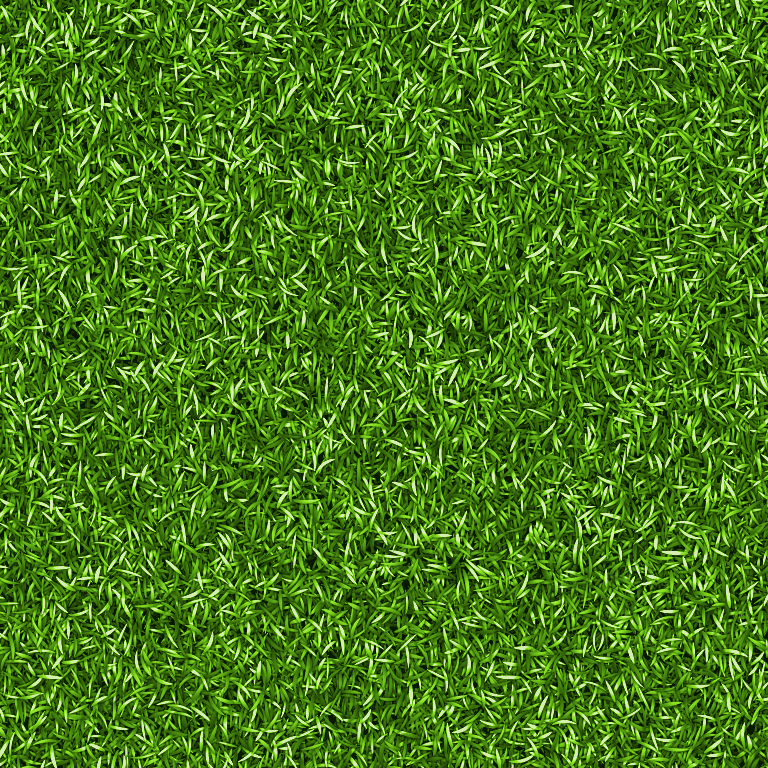
Reproduce this texture procedurally as a Shadertoy shader.

```glsl
const int LAYERS = 11;
const float CELL = 0.02;             // blade spacing in canvas units
const vec2 HALF_LENGTH = vec2(0.010, 0.0185);
const vec2 HALF_WIDTH = vec2(0.0016, 0.0030);
const float MAX_BEND = 16.0;
const float SHADOW_REACH = 0.0035;
const float SHADOW_DEPTH = 0.34;
const float CLUMP_CONTRAST = 0.07;
const float SOIL_TONE = 0.08;

const vec3 DEEP_SHADE = vec3(0.03, 0.09, 0.01);
const vec3 DARK_GREEN = vec3(0.13, 0.26, 0.02);
const vec3 MID_GREEN = vec3(0.23, 0.45, 0.04);
const vec3 LEAF_GREEN = vec3(0.36, 0.66, 0.08);
const vec3 LIT_GREEN = vec3(0.55, 0.89, 0.13);
const vec3 PALE_GLINT = vec3(0.84, 0.93, 0.70);

vec4 hash4(vec3 p) {
    vec4 q = fract(p.xyzx * vec4(0.1031, 0.1030, 0.0973, 0.1099));
    q += dot(q, q.wzxy + 33.33);
    return fract((q.xxyz + q.yzzw) * q.zywx);
}

float linearStep(float a, float b, float x) {
    return clamp((x - a) / (b - a), 0.0, 1.0);
}

// Tone runs from deep shade (0) to sunlit glint (1)
vec3 grassColor(float tone) {
    vec3 c = mix(DEEP_SHADE, DARK_GREEN, linearStep(0.06, 0.225, tone));
    c = mix(c, MID_GREEN, linearStep(0.225, 0.45, tone));
    c = mix(c, LEAF_GREEN, linearStep(0.45, 0.675, tone));
    c = mix(c, LIT_GREEN, linearStep(0.675, 0.865, tone));
    return mix(c, PALE_GLINT, linearStep(0.90, 1.0, tone));
}

// Broad, gentle light and dark patches
float clumps(vec2 p) {
    vec2 w = p + 0.03 * sin(p.yx * 31.0 + vec2(0.7, 2.1));
    return sin(w.x * 27.0 + w.y * 11.0) * sin(w.y * 33.0 - w.x * 9.0)
         + 0.6 * sin(w.x * 71.0 - w.y * 43.0) * sin(w.y * 83.0 + w.x * 37.0);
}

// Lays one curved, tapered blade and its soft shadow over the tone below
float layBlade(float below, vec2 p, vec4 shape, vec4 look, float depth, float aa) {
    float angle = 6.2831853 * shape.z;
    angle -= 0.22 * sin(2.0 * angle + 3.1415927); // slight upright lean
    vec2 axis = vec2(cos(angle), sin(angle));
    float halfLength = mix(HALF_LENGTH.x, HALF_LENGTH.y, shape.w);
    float halfWidth = mix(HALF_WIDTH.x, HALF_WIDTH.y, look.y);

    float along = dot(p, axis);
    float across = dot(p, vec2(-axis.y, axis.x));
    across += (look.z - 0.5) * 2.0 * MAX_BEND * (along * along - 0.3 * halfLength * halfLength);

    float s = along / halfLength;
    float taper = sqrt(max(1.0 - s * s, 0.0)) * mix(1.0, 0.7, 0.5 + 0.5 * s);
    float d = max(abs(across) - halfWidth * taper, abs(along) - halfLength);
    float cover = 1.0 - smoothstep(-aa, aa, d);
    float shadow = 1.0 - smoothstep(0.0, SHADOW_REACH, d);

    // Dim root, bright tip, one side turned to the light
    float tone = 0.07 + 0.40 * depth + 0.78 * look.x;
    tone *= mix(0.66, 1.04, smoothstep(-1.0, 0.4, s));
    tone += 0.07 * clamp(across / halfWidth, -1.0, 1.0) * sign(axis.x);
    return mix(below * (1.0 - SHADOW_DEPTH * shadow), tone, cover);
}

void mainImage(out vec4 fragColor, in vec2 fragCoord) {
    vec2 uv = fragCoord / iResolution.y;
    float aa = 0.6 / iResolution.y;
    float tone = SOIL_TONE;

    // Stack blades from the ground up
    for (int layer = 0; layer < LAYERS; layer++) {
        float id = float(layer);
        float depth = id / float(LAYERS - 1);
        vec2 grid = uv / CELL + id * vec2(7.37, 3.61) + 20.0;
        vec2 home = floor(grid);
        for (int y = -1; y <= 1; y++) {
            for (int x = -1; x <= 1; x++) {
                vec2 cell = home + vec2(x, y);
                vec4 shape = hash4(vec3(cell, id * 13.0 + 1.0));
                vec4 look = hash4(vec3(cell, id * 13.0 + 7.0));
                vec2 p = (grid - cell - shape.xy) * CELL;
                tone = layBlade(tone, p, shape, look, depth, aa);
            }
        }
    }

    tone *= 1.0 + CLUMP_CONTRAST * clumps(uv);
    fragColor = vec4(grassColor(tone), 1.0);
}
```
